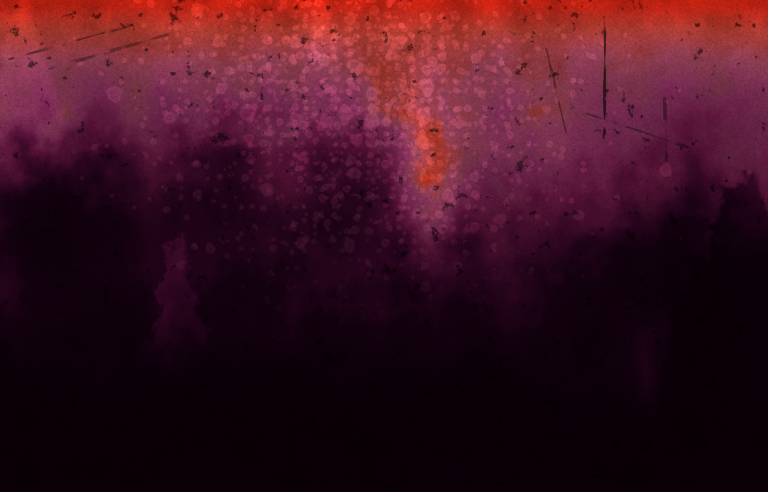
Give the GLSL for this background, as a WebGL 1 fragment shader.

```glsl
precision highp float;
// Grunge backdrop: a red top edge sinks through dusty plum into near black.
// A depth field, bent by noise, stains and paint tongues, picks the colour;
// round flecks, pale shafts, thin scratches and grain are laid over it.
uniform vec2 u_resolution;

const float ASPECT = 1.56;

float hash(vec2 p) {
  vec3 q = fract(p.xyx * vec3(0.1031, 0.103, 0.0973));
  q += dot(q, q.yzx + 33.33);
  return fract((q.x + q.y) * q.z);
}

float noise(vec2 p) {
  vec2 i = floor(p), f = fract(p);
  f = f * f * (3.0 - 2.0 * f);
  return mix(mix(hash(i), hash(i + vec2(1.0, 0.0)), f.x),
             mix(hash(i + vec2(0.0, 1.0)), hash(i + 1.0), f.x), f.y);
}

float fbm(vec2 p) {
  float sum = 0.0, amp = 0.5;
  for (int i = 0; i < 5; i++) {
    sum += amp * noise(p);
    p = mat2(1.6, 1.2, -1.2, 1.6) * p + 17.3;
    amp *= 0.5;
  }
  return sum;
}

// Soft elliptical spot
float blob(vec2 p, vec2 centre, vec2 radius) {
  vec2 q = (p - centre) / radius;
  return exp(-dot(q, q));
}

// Sharp-tipped wedge that widens downwards and fades out with length
float tongue(vec2 p, vec2 tip, float slope, float span, float ragged) {
  float down = p.y - tip.y + ragged * 0.08;
  float side = abs(p.x - tip.x + ragged * 0.05) - slope * down;
  return smoothstep(0.006, -0.006, side) * smoothstep(0.0, 0.02, down)
       * (1.0 - smoothstep(span * 0.4, span, down));
}

// Thin broken line from a to b
float scratch(vec2 p, vec2 a, vec2 b, float px) {
  vec2 ab = b - a;
  float h = clamp(dot(p - a, ab) / dot(ab, ab), 0.0, 1.0);
  float d = length(p - a - ab * h) + 0.004 * (noise(p * 40.0) - 0.5);
  return (1.0 - smoothstep(0.0008, 0.0015 + px, abs(d)))
       * smoothstep(0.2, 0.5, noise(p * 60.0));
}

// One wobbly disc per cell, kept when its hash falls below the density
float flecks(vec2 p, float cells, float density, float px) {
  vec2 g = p * cells, id = floor(g);
  vec2 jitter = vec2(hash(id + 3.1), hash(id + 8.7)) - 0.5;
  float radius = mix(0.1, 0.3, hash(id + 5.3));
  float d = length(fract(g) - 0.5 - jitter * 0.4);
  d += 0.16 * (noise(g * 4.0) - 0.5);
  float soft = px * cells + 0.02;
  float disc = 1.0 - smoothstep(radius - soft, radius + soft, d);
  float rim = smoothstep(radius * 0.3, radius, d);
  return disc * (0.65 + 0.35 * rim) * step(hash(id + 1.9), density);
}

vec3 band(vec3 below, vec3 next, float a, float b, float d) {
  return mix(below, next, clamp((d - a) / (b - a), 0.0, 1.0));
}

// Colour at a depth: 0 is the top edge, 1 the bottom
vec3 ramp(float d) {
  vec3 c = vec3(0.74, 0.13, 0.07);
  c = band(c, vec3(0.65, 0.22, 0.18), 0.01, 0.06, d);
  c = band(c, vec3(0.53, 0.23, 0.31), 0.06, 0.13, d);
  c = band(c, vec3(0.44, 0.16, 0.30), 0.13, 0.22, d);
  c = band(c, vec3(0.32, 0.07, 0.20), 0.22, 0.35, d);
  c = band(c, vec3(0.17, 0.02, 0.12), 0.35, 0.50, d);
  c = band(c, vec3(0.07, 0.003, 0.055), 0.50, 0.64, d);
  return band(c, vec3(0.04, 0.0, 0.025), 0.64, 0.80, d);
}

void main() {
  float px = 1.0 / u_resolution.y;
  vec2 uv = gl_FragCoord.xy / u_resolution;
  uv.y = 1.0 - uv.y;                       // y now runs down from the top
  vec2 p = uv * vec2(ASPECT, 1.0);
  float cloud = fbm(p * 5.0) - 0.48;
  float ragged = fbm(p * 22.0) - 0.48;
  float streak = fbm(vec2(p.x * 16.0 - p.y * 2.0, p.y * 1.8)) - 0.48;

  // Dark stains push the depth down, pale paint lifts it
  vec2 w = uv + vec2(cloud, ragged) * 0.12;
  float shift = 0.22 * cloud + 0.2 * ragged + 0.16 * streak;
  shift += 0.23 * blob(w, vec2(0.10, 0.42), vec2(0.10, 0.15));
  shift += 0.20 * blob(w, vec2(0.28, 0.36), vec2(0.07, 0.12));
  shift += 0.17 * blob(w, vec2(0.46, 0.38), vec2(0.05, 0.12));
  shift += 0.18 * blob(w, vec2(0.87, 0.52), vec2(0.08, 0.18));
  shift += 0.16 * tongue(uv, vec2(0.97, 0.32), 0.25, 0.5, ragged);
  shift -= 0.20 * blob(w, vec2(0.55, 0.38), vec2(0.05, 0.13));
  shift -= 0.09 * blob(w, vec2(0.54, 0.20), vec2(0.10, 0.14));
  shift -= 0.08 * blob(w, vec2(0.70, 0.32), vec2(0.13, 0.20));
  shift -= 0.10 * blob(w, vec2(0.04, 0.23), vec2(0.07, 0.09));
  shift -= 0.13 * tongue(uv, vec2(0.23, 0.45), 0.17, 0.42, ragged);
  shift -= 0.16 * blob(w, vec2(0.84, 0.75), vec2(0.04, 0.12));
  vec3 col = ramp(uv.y + shift * smoothstep(0.02, 0.28, uv.y));

  // Pale slanted shafts
  float shafts = tongue(uv, vec2(0.42, -0.08), 0.10, 0.36, 0.0)
               + tongue(uv, vec2(0.03, -0.02), 0.20, 0.45, ragged * 0.4)
               + tongue(uv, vec2(0.54, 0.12), 0.11, 0.45, ragged * 0.3);
  col *= 1.0 + 0.13 * shafts;

  // Flecks gathered around the upper centre
  float crowd = blob(uv, vec2(0.47, 0.20), vec2(0.19, 0.27));
  float spots = 0.0;
  for (int i = 0; i < 5; i++) {
    float k = float(i);
    spots += flecks(p + k * 0.37, 19.0 + 9.0 * k, crowd * 0.75, px);
  }
  vec3 fleckTint = mix(vec3(0.72, 0.38, 0.42), col * 1.9 + 0.03, 0.65);
  col = mix(col, fleckTint, min(spots, 1.3) * 0.3 * (1.0 - smoothstep(0.4, 0.75, uv.y)));

  // Scratches in the upper corners
  float marks = scratch(p, vec2(1.229, 0.03), vec2(1.228, 0.28), px)
    + 0.6 * scratch(p, vec2(1.35, 0.20), vec2(1.355, 0.36), px)
    + 0.6 * scratch(p, vec2(1.11, 0.10), vec2(1.15, 0.27), px)
    + 0.6 * scratch(p, vec2(1.19, 0.23), vec2(1.40, 0.30), px)
    + 0.7 * scratch(p, vec2(0.02, 0.12), vec2(0.27, 0.05), px)
    + 0.5 * scratch(p, vec2(0.10, 0.14), vec2(0.34, 0.07), px);
  col *= 1.0 - 0.6 * min(marks, 1.0);

  // Worn texture, dark pits and grain
  float pits = smoothstep(0.68, 0.80, fbm(p * 60.0 + 9.0));
  col *= (1.0 + 0.35 * ragged + 0.22 * streak) * (1.0 - 0.5 * pits);
  col *= 0.92 + 0.16 * noise(p * 330.0);
  gl_FragColor = vec4(clamp(col, 0.0, 1.0), 1.0);
}
```
